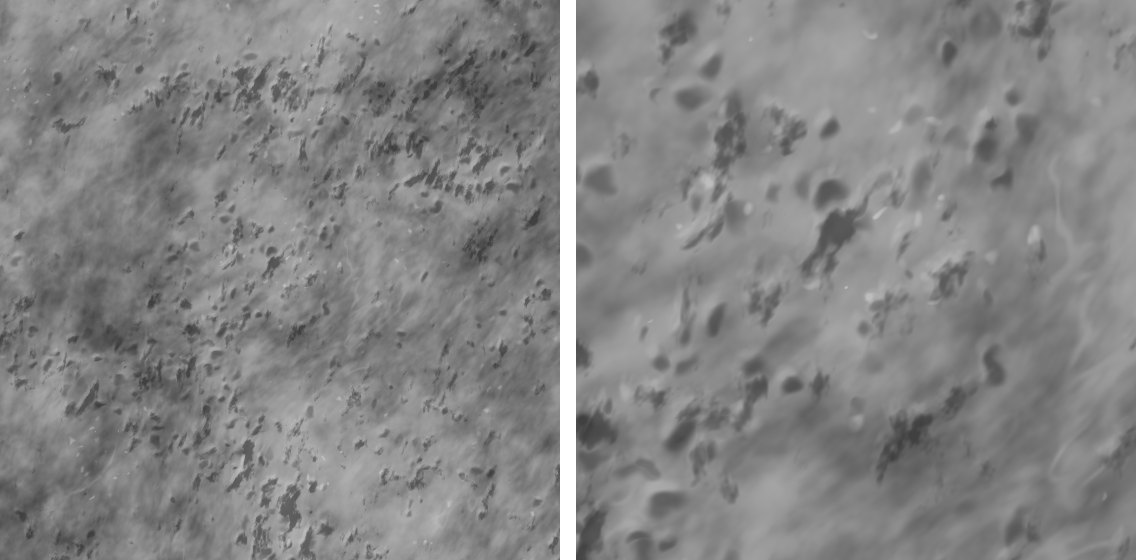
Left, the full canvas; right, a detail of the centre.
Write a Shadertoy shader that draws this texture.

```glsl
const float BASE_TONE = 0.552;
const float CLOUD_CONTRAST = 0.44;
const float STREAK_CONTRAST = 0.24;
const float BLOTCH_CONTRAST = 0.17;
const float GRAIN_CONTRAST = 0.055;
const float MOTTLE_DEPTH = 0.07;
const float PIT_DEPTH = 0.15;
const float PIT_TONE = 0.46;
const float RIM_LIGHT = 0.07;
const float FLECK_LIGHT = 0.14;
const float CREASE_LIGHT = 0.06;
const float LEFT_SHADE = 0.065;
const float HIGHLIGHT_KNEE = 0.59;
const float STREAK_ANGLE = 0.92;
const float PIT_CELLS = 44.0;
const float FLECK_CELLS = 60.0;
const vec2 PIT_SIZE = vec2(0.36, 0.23);     // half axes, in cells
const vec2 FLECK_SIZE = vec2(0.25, 0.19);
const vec2 RIM_OFFSET = vec2(0.004, -0.007);

float hash(vec2 p) {
    return fract(sin(dot(p, vec2(127.1, 311.7))) * 43758.5453);
}

mat2 rotation(float angle) {
    float c = cos(angle), s = sin(angle);
    return mat2(c, -s, s, c);
}

float noise(vec2 p) {
    vec2 i = floor(p), f = fract(p);
    f = f * f * (3.0 - 2.0 * f);
    return mix(mix(hash(i), hash(i + vec2(1, 0)), f.x),
               mix(hash(i + vec2(0, 1)), hash(i + vec2(1, 1)), f.x), f.y);
}

float fbm(vec2 p) {
    float sum = 0.0, amplitude = 0.5, total = 0.0;
    for (int i = 0; i < 4; i++) {
        sum += amplitude * noise(p);
        total += amplitude;
        amplitude *= 0.55;
        p = rotation(0.25) * p * 2.03 + 17.3;
    }
    return sum / total;
}

vec2 wobble(vec2 p) {
    return vec2(noise(p + 8.0), noise(p + 31.0)) - 0.5;
}

// Clustered, uneven ellipses lying roughly along the streaks
float spots(vec2 p, float cells, vec2 size, vec2 cluster, float seed) {
    vec2 q = p * cells;
    q += 0.5 * wobble(q * 1.6 + seed) + 0.15 * wobble(q * 3.5 + seed);
    vec2 home = floor(q);
    float cover = 0.0;
    for (int y = -1; y <= 1; y++) {
        for (int x = -1; x <= 1; x++) {
            vec2 cell = home + vec2(x, y);
            vec2 id = cell + seed;
            float density = 0.55 * smoothstep(cluster.x, cluster.y, fbm(cell / cells * 6.0 + seed));
            if (hash(id) > density) continue;
            vec2 center = cell + 0.1 + 0.8 * vec2(hash(id + 3.1), hash(id + 7.7));
            float tilt = STREAK_ANGLE + 1.1 * (hash(id + 5.3) - 0.5);
            vec2 axes = size * mix(0.45, 1.35, hash(id + 9.2));
            float d = length(rotation(tilt) * (q - center) / axes);
            float strength = mix(0.35, 1.0, hash(id + 11.9));
            cover = max(cover, strength * (1.0 - smoothstep(0.3, 1.5, d)));
        }
    }
    return cover;
}

// Separate pits joined with softer hollows cut from streaked noise
float pits(vec2 p) {
    float dots = spots(p, PIT_CELLS, PIT_SIZE, vec2(0.46, 0.72), 13.0);
    vec2 grain = rotation(STREAK_ANGLE + 0.15) * (p + 0.015 * wobble(p * 20.0));
    float hollow = fbm(grain * vec2(34.0, 56.0) + 140.0);
    hollow += 0.5 * (fbm(p * 6.0 + 13.0) - 0.5);
    return max(dots, smoothstep(0.63, 0.84, hollow));
}

void mainImage(out vec4 fragColor, in vec2 fragCoord) {
    vec2 p = fragCoord / min(iResolution.x, iResolution.y);
    vec2 bent = p + 0.07 * wobble(p * 4.0) + 0.008 * wobble(p * 23.0);
    vec2 along = rotation(STREAK_ANGLE) * bent;

    // Broad clouds, short streaks, blotches and fine grain
    float tone = BASE_TONE;
    tone += CLOUD_CONTRAST * (fbm(along * vec2(4.0, 5.5) + 4.0) - 0.5);
    tone += STREAK_CONTRAST * (fbm(along * vec2(19.0, 38.0) + 60.0) - 0.5);
    tone += BLOTCH_CONTRAST * (fbm(p * 30.0 + 110.0) - 0.5);
    tone += GRAIN_CONTRAST * (noise(along * vec2(80.0, 125.0)) - 0.5);
    tone -= LEFT_SHADE * (1.0 - smoothstep(0.0, 0.4, p.x));

    // Dark mottling that gathers around the pits
    float cluster = smoothstep(0.44, 0.68, fbm(p * 6.0 + 13.0));
    float mottle = smoothstep(0.45, 0.68, fbm(along * vec2(20.0, 30.0) + 90.0));
    tone -= MOTTLE_DEPTH * mottle * (0.3 + cluster);

    // Pale creases, broken up by a mask
    float fold = abs(fbm(along * vec2(8.0, 16.0) + 25.0) - 0.5);
    float crease = 1.0 - smoothstep(0.0, 0.05, fold);
    tone += CREASE_LIGHT * crease * smoothstep(0.55, 0.85, noise(p * 11.0 + 70.0));
    tone -= 0.4 * max(tone - HIGHLIGHT_KNEE, 0.0);

    // Pits with a lit edge, then pale flecks
    float pit = pits(p);
    float rim = max(pits(p + RIM_OFFSET) - pit, 0.0);
    float fleck = spots(p, FLECK_CELLS, FLECK_SIZE, vec2(0.58, 0.9), 57.0);
    tone = mix(tone, min(tone, PIT_TONE), 0.6 * pit) - PIT_DEPTH * pit;
    tone += RIM_LIGHT * rim + FLECK_LIGHT * fleck;

    fragColor = vec4(vec3(clamp(tone, 0.25, 0.74)), 1.0);
}
```
